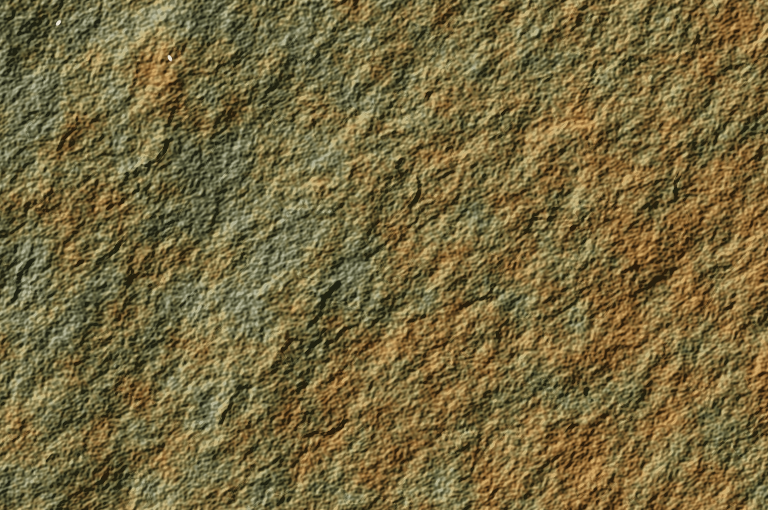
Give the GLSL for this texture, as a WebGL 2 fragment shader.

```glsl
#version 300 es
precision highp float;

// Weathered sandstone under raking light: gritty olive rock with soft rust stains.
// Relief is embossed gradient noise summed over several grain sizes, with slanted
// folds and short broken ledges; the tone is coloured by two mineral ramps.

uniform vec2 u_resolution;
out vec4 fragColor;

const vec2 LIGHT = vec2(-0.78, 0.63);   // direction towards the light
const int OCTAVES = 6;

// Integer hash of a lattice cell, 0..1
float hash(vec2 cell, uint seed) {
    uvec2 c = uvec2(ivec2(cell));
    uint h = c.x * 1664525u + c.y * 22695477u + seed * 747796405u;
    h = (h ^ (h >> 16)) * 2246822519u;
    h = (h ^ (h >> 13)) * 3266489917u;
    return float((h ^ (h >> 16)) >> 8) / 16777216.0;
}

// Slope of a random direction, rising from one lattice corner
float slope(vec2 cell, vec2 offset, uint seed) {
    float a = 6.2832 * hash(cell, seed);
    return dot(vec2(cos(a), sin(a)), offset);
}

// Gradient noise, centred on 0.5
float noise(vec2 p, uint seed) {
    vec2 i = floor(p), f = fract(p), e = vec2(1, 0);
    vec2 s = f * f * f * (f * (f * 6.0 - 15.0) + 10.0);
    float low = mix(slope(i, f, seed), slope(i + e, f - e, seed), s.x);
    float high = mix(slope(i + e.yx, f - e.yx, seed), slope(i + e.xx, f - e.xx, seed), s.x);
    return 0.5 + 0.85 * mix(low, high, s.y);
}

float fbm(vec2 p, uint seed) {
    float sum = 0.0, amp = 0.5;
    for (uint k = 0u; k < 5u; k++) {
        sum += amp * noise(p, seed + k);
        p = mat2(1.6, 1.2, -1.2, 1.6) * p;
        amp *= 0.52;
    }
    return sum / 1.002;
}

// Coordinates across and along a slanted direction, stretched along it
vec2 slanted(vec2 p, float angle, float stretch) {
    vec2 along = vec2(cos(angle), sin(angle));
    return vec2(dot(p, vec2(along.y, -along.x)), dot(p, along) / stretch);
}

// Lit minus shaded side of noise bumps at one size
float emboss(vec2 p, float freq, float angle, float stretch, uint seed) {
    vec2 here = slanted(p, angle, stretch) * freq;
    vec2 toLight = slanted(p + LIGHT * 0.5 / freq, angle, stretch) * freq;
    return noise(here, seed) - noise(toLight, seed);
}

// Sum of bumps from flakes down to single grains
float grit(vec2 p) {
    float sum = 0.0, freq = 7.0;
    for (int k = 0; k < OCTAVES; k++) {
        float fine = float(k) / float(OCTAVES - 1);
        float weight = mix(0.08, 0.40, fine * (0.6 + 0.4 * fine));
        sum += weight * emboss(p, freq, mix(1.0, 0.6, fine), mix(1.7, 1.2, fine), 10u + uint(k));
        freq *= 1.83;
    }
    return sum;
}

// Thin stepped plates, seen as lit (positive) or shaded (negative) edges
float ledges(vec2 p, float scale, float width, uint seed) {
    float here = fbm(slanted(p, 0.85, 1.6) * scale, seed);
    float toLight = fbm(slanted(p + LIGHT * width, 0.85, 1.6) * scale, seed);
    return smoothstep(0.49, 0.51, here) - smoothstep(0.49, 0.51, toLight);
}

// Tiny pale chips, at most one in each cell
float chips(vec2 p, float density, float chance) {
    vec2 cell = floor(p * density);
    vec2 centre = vec2(hash(cell, 50u), hash(cell, 51u)) * 0.6 + 0.2;
    vec2 d = slanted(fract(p * density) - centre, 6.28 * hash(cell, 52u), 1.8);
    return step(hash(cell, 53u), chance) * (1.0 - smoothstep(0.012, 0.024, length(d)));
}

// Dark, middle and light stops of one mineral
vec3 ramp(vec3 dark, vec3 middle, vec3 light, float tone) {
    vec3 lower = mix(dark, middle, clamp(tone * 2.0, 0.0, 1.0));
    return mix(lower, light, clamp(tone * 2.0 - 1.0, 0.0, 1.25));
}

void main() {
    vec2 p = gl_FragCoord.xy / u_resolution.y;
    vec2 uv = gl_FragCoord.xy / u_resolution;
    vec2 warp = vec2(fbm(p * 6.0, 60u), fbm(p * 6.0, 70u)) - 0.5;
    vec2 q = p + 0.06 * warp;

    // Relief: grains, long folds to the left, and sparse shaded ledges
    float tone = 0.54 + 2.0 * grit(p + 0.012 * warp);
    tone += mix(0.34, 0.1, uv.x) * emboss(q, 3.6, 1.2, 2.6, 40u);
    float broken = smoothstep(0.54, 0.68, noise(p * 7.0, 41u));
    float edge = broken * ledges(p, 5.0, 0.009, 30u);
    float flake = ledges(p, 13.0, 0.005, 35u) * smoothstep(0.45, 0.7, noise(p * 11.0, 42u));
    tone += 0.12 * max(edge, 0.0) + 0.65 * min(edge, 0.0) + 0.22 * flake;

    // Rust spreads in small soft patches, mostly to the right and below
    float stain = 0.5 + 0.6 * (fbm(q * 3.0, 80u) - 0.5) + 0.75 * (fbm(p * 11.0, 86u) - 0.5);
    stain += 0.26 * (uv.x - 0.5) - 0.12 * (uv.y - 0.5);
    stain += 0.22 * (noise(p * 95.0, 92u) - 0.5);
    float rust = smoothstep(0.34, 0.84, stain);
    float cool = smoothstep(0.48, 0.2, stain);

    vec3 stone = ramp(vec3(0.13, 0.13, 0.06), vec3(0.42, 0.40, 0.23), vec3(0.70, 0.66, 0.46), tone);
    vec3 iron = ramp(vec3(0.17, 0.11, 0.04), vec3(0.53, 0.37, 0.17), vec3(0.77, 0.61, 0.36), tone);
    stone *= mix(vec3(1.0), vec3(0.92, 0.98, 1.15), cool);
    vec3 colour = mix(stone, iron, rust);
    colour = mix(colour, vec3(0.92, 0.90, 0.84), chips(p, 5.0, 0.05));
    fragColor = vec4(colour, 1.0);
}
```
